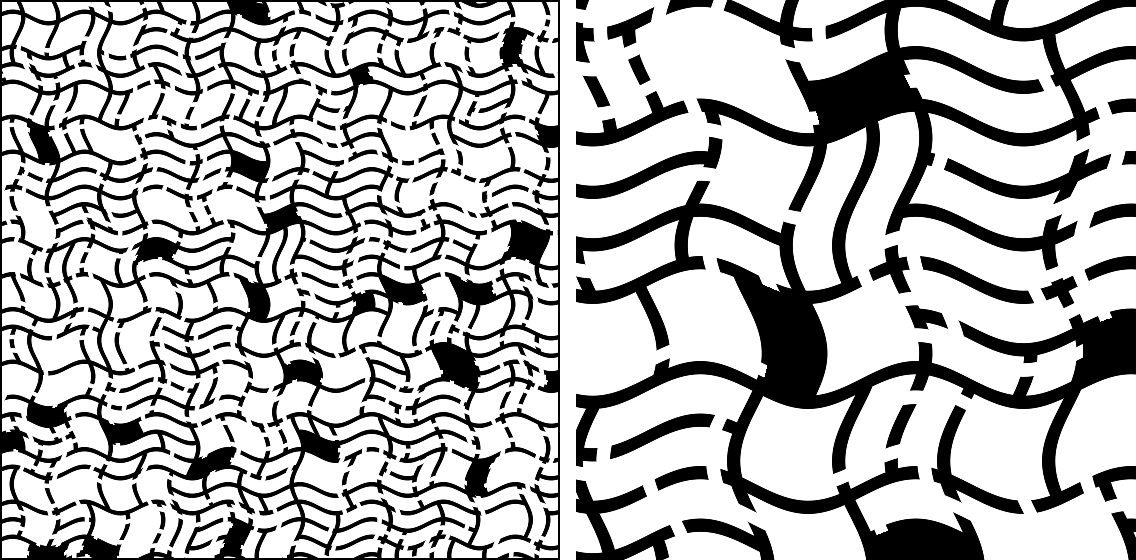
Left, the full canvas; right, a detail of the centre.
Give the GLSL for this pattern, as a WebGL 2 fragment shader.

```glsl
#version 300 es
precision highp float;
// Wavy black-and-white maze of unequal cells with broken walls and a few filled blocks.
uniform vec2 u_resolution;
out vec4 fragColor;

float hash(vec2 p) {
    return fract(sin(dot(p, vec2(127.1, 311.7))) * 43758.5453);
}

// Signed distance to a wall: across it, and along it with random breaks.
float wall(float across, float along, float line, float breakChance, float seed) {
    vec2 id = vec2(line + seed, floor(along));
    float center = mix(0.3, 0.7, hash(id + 5.3));
    float gap = hash(id) < breakChance ? 0.13 - abs(fract(along) - center) : -1.0;
    return max(abs(across - line) - 0.127, gap);
}

// Cuts the grid again and again until the cell around p is small enough.
void findCell(vec2 p, out vec2 lo, out vec2 hi) {
    lo = vec2(-1.0);
    hi = vec2(33.0);
    for (int i = 0; i < 16; i++) {
        vec2 size = hi - lo;
        vec2 seed = lo * 1.7 + hi * 3.1;
        float longest = max(size.x, size.y);
        float area = size.x * size.y;
        if (area < 1.5 || (longest < 3.5 && hash(seed) < 1.2 - 0.12 * area)) break;

        // Large regions are cut into rows first, so horizontal lines run longer.
        float rowBias = longest > 4.5 ? 2.6 : 0.8 + 0.4 * hash(seed + 2.9);
        bool cutRow = size.x < 1.5 || (size.y > 1.5 && size.y * rowBias > size.x);
        float span = cutRow ? size.y : size.x;
        float offset = floor(span * mix(0.3, 0.7, hash(seed + 7.1)) + 0.5);
        offset = clamp(offset, 1.0, span - 1.0);

        if (cutRow) {
            float cut = lo.y + offset;
            if (p.y < cut) hi.y = cut; else lo.y = cut;
        } else {
            float cut = lo.x + offset;
            if (p.x < cut) hi.x = cut; else lo.x = cut;
        }
    }
}

void main() {
    vec2 uv = gl_FragCoord.xy / u_resolution;

    // Bend the grid with crossing sine waves
    vec2 p = uv * 32.0 + 0.33 * sin(49.0 * uv.yx + vec2(1.2, 3.6));

    vec2 lo, hi;
    findCell(p, lo, hi);
    vec2 size = hi - lo;

    // Broken walls on all four sides
    vec2 line = mix(lo, hi, step(0.5, (p - lo) / size));
    float upright = wall(p.x, p.y, line.x, 0.6, 0.0);
    float level = wall(p.y, p.x, line.y, 0.35, 71.0);
    float dist = min(upright, level);

    // A few small cells are solid
    bool solid = size.x * size.y < 2.5 && hash(lo * 2.3 + hi * 0.9 + 11.0) < 0.12;
    if (solid) dist = -1.0;

    // Thin frame around the canvas
    vec2 edge = min(uv, 1.0 - uv);
    dist = min(dist, (min(edge.x, edge.y) - 0.0036) * 32.0);

    float pixel = 32.0 / min(u_resolution.x, u_resolution.y);
    float paper = smoothstep(-0.5 * pixel, 0.5 * pixel, dist);
    fragColor = vec4(vec3(paper), 1.0);
}
```
